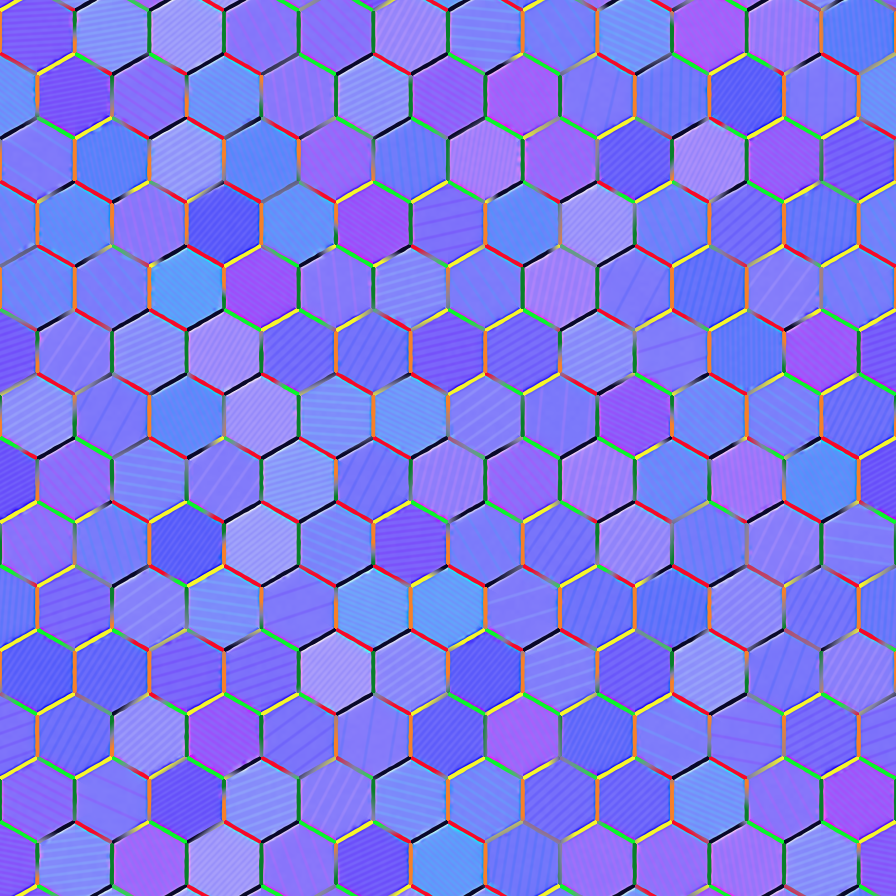
Write a three.js fragment shader that draws this texture map.

```glsl
// Tangent-space normal map of tilted hexagonal tiles with stepped edges and fine contour ridges.
varying vec2 vUv;

const vec2 GRID = vec2(12.0, 14.0);        // tiles across, rows up
const vec2 CELL_SCALE = vec2(1.0, 0.866);  // row pitch of a regular hexagon
const vec3 FLAT_COLOUR = vec3(0.50, 0.475, 0.98);
const float TILT_RANGE = 0.13;

float hash(vec2 p) {
  return fract(sin(dot(p, vec2(127.1, 311.7))) * 43758.5453);
}

// Value noise that wraps after the given whole period.
float wrapNoise(vec2 uv, vec2 period) {
  vec2 p = uv * period;
  vec2 i = floor(p);
  vec2 f = fract(p);
  f = f * f * (3.0 - 2.0 * f);
  float a = hash(mod(i, period));
  float b = hash(mod(i + vec2(1.0, 0.0), period));
  float c = hash(mod(i + vec2(0.0, 1.0), period));
  float d = hash(mod(i + 1.0, period));
  return mix(mix(a, b, f.x), mix(c, d, f.x), f.y);
}

// Random facing of one tile, x right and y up.
vec2 tileTilt(vec2 id) {
  return (vec2(hash(id + 3.7), hash(id + 41.3)) * 2.0 - 1.0) * TILT_RANGE;
}

float tileHeight(vec2 tilt, vec2 offset) {
  return -dot(tilt, offset);
}

// The green channel points down.
vec2 encodeSlope(vec2 slope) {
  return slope * vec2(1.0, -1.0);
}

// Finds the two closest tile centres: offsets to them and their wrapped ids.
void findTiles(vec2 q, out vec2 nearOffset, out vec2 nearId, out vec2 nextOffset, out vec2 nextId) {
  float nearest = 1e3;
  float second = 1e3;
  for (int j = -1; j <= 1; j++) {
    float row = floor(q.y) + float(j);
    float shift = 0.5 * mod(row, 2.0);
    for (int i = -1; i <= 1; i++) {
      float column = floor(q.x - shift + 0.5) + float(i);
      vec2 offset = (q - vec2(column + shift, row + 0.5)) * CELL_SCALE;
      vec2 id = mod(vec2(column, row), GRID);
      float d = dot(offset, offset);
      if (d < nearest) {
        second = nearest;
        nextOffset = nearOffset;
        nextId = nearId;
        nearest = d;
        nearOffset = offset;
        nearId = id;
      } else if (d < second) {
        second = d;
        nextOffset = offset;
        nextId = id;
      }
    }
  }
}

// Thin parallel ridges across the tilt, denser on steeper tiles.
float contourRidges(vec2 offset, vec2 tilt, float seed) {
  float frequency = clamp(length(tilt) * mix(75.0, 135.0, seed), 3.0, 15.0);
  float phase = dot(offset, normalize(tilt)) * frequency + seed;
  float distanceToRidge = abs(fract(phase) - 0.5) / frequency;
  return 1.0 - smoothstep(0.004, 0.034, distanceToRidge);
}

void main() {
  vec2 offset = vec2(0.0), id = vec2(0.0), nextOffset = vec2(0.0), nextId = vec2(0.0);
  findTiles(vUv * GRID, offset, id, nextOffset, nextId);
  vec2 tilt = tileTilt(id);

  // Step between the two tiles, facing the lower one.
  vec2 across = normalize(offset - nextOffset);
  float rise = tileHeight(tilt, offset) - tileHeight(tileTilt(nextId), nextOffset);
  float facing = clamp(rise * 45.0, -1.0, 1.0);
  vec2 stepSlope = encodeSlope(clamp(across, -0.47, 0.47)) * facing;

  float edge = 0.5 * (dot(nextOffset, nextOffset) - dot(offset, offset));
  float grain = wrapNoise(vUv, vec2(180.0)) - 0.5;
  edge += grain * 0.008;

  // Tile face with ridges and slight grain.
  vec3 colour = FLAT_COLOUR;
  colour.rg += encodeSlope(tilt);
  float ridge = contourRidges(offset, tilt, hash(id + 17.9));
  colour.rg += encodeSlope(normalize(tilt)) * (ridge - 0.4) * 0.075;
  colour.rg += grain * 0.015;

  // Chipped specks beside some edges.
  float worn = smoothstep(0.62, 0.8, wrapNoise(vUv, GRID * 3.0));
  float rim = 1.0 - smoothstep(0.05, 0.10, edge);
  colour.rg += encodeSlope(across) * grain * worn * rim * 0.35;

  // Counter-slope halo, strongest on the raised side.
  float halo = 1.0 - smoothstep(0.025, 0.065, edge);
  float softHalo = exp(-edge * 18.0);
  float side = mix(0.3, 1.0, smoothstep(-0.4, 0.4, facing));
  colour.rg -= stepSlope * side * (0.65 * halo + 0.22 * softHalo);

  // Steep step line.
  float line = 1.0 - smoothstep(0.018, 0.036, edge);
  vec3 stepColour = vec3(0.5 + stepSlope, mix(0.65, 0.16, abs(facing)));
  colour = mix(colour, stepColour, line);

  gl_FragColor = vec4(clamp(colour, 0.0, 1.0), 1.0);
}
```
